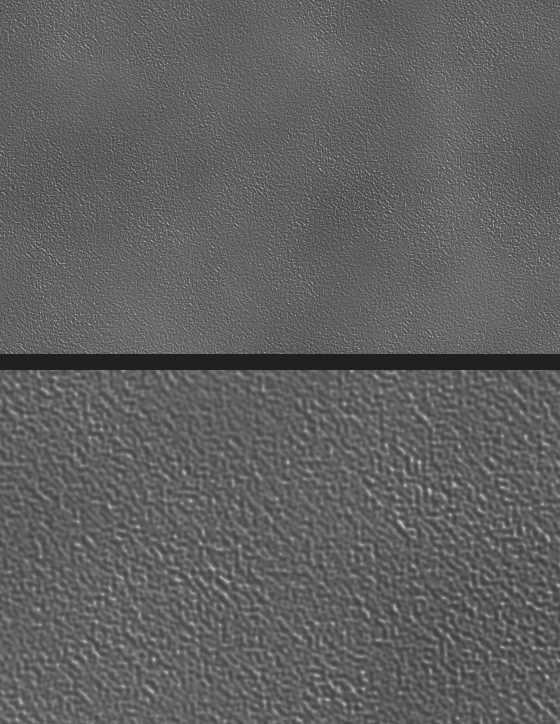
Top, the full canvas; bottom, a detail of the centre.
A Shadertoy shader for this texture:

```glsl
// Dark grey plaster with a fine pebbled skin, lit at a grazing angle.
// Two octaves of gradient noise form a height field; its slope towards the
// light gives the relief, and broad noise varies the tone and the roughness.

#define BASE_GREY    0.386  // mean tone of the plaster
#define RELIEF       0.150  // contrast of the lit grain
#define SKEW         0.045  // lifts the strong slopes
#define GLINT        0.090  // brightness of the sharpest crests
#define FINE_GRAINS  195.0  // fine noise cells per canvas height
#define COARSE_RATIO 0.60   // coarse cells relative to fine ones
#define COARSE_SHARE 0.55   // height of the coarse octave
#define STRETCH      1.08   // elongation of grains across the light
#define LIGHT_ANGLE  0.80   // direction to the light, radians
#define LIGHT_STEP   0.0018 // half distance of the slope sample
#define MOTTLE       0.052  // strength of the broad tone patches
#define ROUGHNESS    0.50   // variation of grain strength

// Integer hash of a lattice point, returned as a unit gradient
vec2 latticeGradient(ivec2 cell) {
    uvec2 v = uvec2(cell) * 1664525u + 1013904223u;
    v.x += v.y * 1664525u;
    v.y += v.x * 1664525u;
    v ^= v >> 16u;
    v.x += v.y * 1664525u;
    v.y += v.x * 1664525u;
    v ^= v >> 16u;
    float angle = 6.28319 * float(v.x & 0xffffu) / 65536.0;
    return vec2(cos(angle), sin(angle));
}

float gradientNoise(vec2 p) {
    vec2 corner = floor(p);
    vec2 f = p - corner;
    ivec2 c = ivec2(corner);
    vec2 w = f * f * f * (f * (f * 6.0 - 15.0) + 10.0);
    float a = dot(latticeGradient(c), f);
    float b = dot(latticeGradient(c + ivec2(1, 0)), f - vec2(1, 0));
    float d = dot(latticeGradient(c + ivec2(0, 1)), f - vec2(0, 1));
    float e = dot(latticeGradient(c + ivec2(1, 1)), f - vec2(1, 1));
    return mix(mix(a, b, w.x), mix(d, e, w.x), w.y);
}

// Height of the pebbled skin; x runs towards the light
float skinHeight(vec2 p) {
    vec2 q = p * FINE_GRAINS * vec2(1.0, 1.0 / STRETCH);
    return gradientNoise(q)
         + COARSE_SHARE * gradientNoise(q * COARSE_RATIO + 37.3);
}

// Broad cloudy variation
float patches(vec2 p) {
    float sum = 0.0;
    float weight = 1.0;
    for (int i = 0; i < 4; i++) {
        sum += weight * gradientNoise(p);
        p = p * 2.1 + 17.7;
        weight *= 0.5;
    }
    return sum;
}

void mainImage(out vec4 fragColor, in vec2 fragCoord) {
    vec2 uv = fragCoord / iResolution.y;

    // Align the grain with the light
    vec2 toLight = vec2(cos(LIGHT_ANGLE), sin(LIGHT_ANGLE));
    vec2 p = vec2(dot(uv, toLight), dot(uv, vec2(-toLight.y, toLight.x)));

    // Slopes that face the light are bright, the others are dark
    vec2 halfStep = vec2(LIGHT_STEP, 0.0);
    float slope = skinHeight(p - halfStep) - skinHeight(p + halfStep);
    slope *= 1.0 + ROUGHNESS * patches(uv * 3.2 + 5.2);

    // Broad tone, relief and glinting crests
    float grey = BASE_GREY + MOTTLE * patches(uv * 2.2 + 21.4);
    grey += RELIEF * slope + SKEW * slope * slope;
    grey += GLINT * smoothstep(0.55, 1.0, slope);

    fragColor = vec4(vec3(clamp(grey, 0.16, 0.85)), 1.0);
}
```
